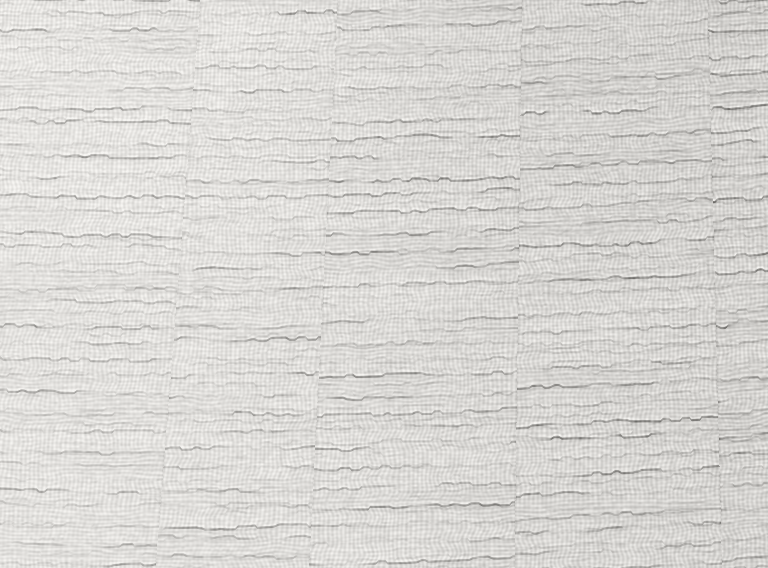
This texture is drawn by a WebGL 2 fragment shader. Its source:

```glsl
#version 300 es
precision highp float;
// Pale woven wallcovering: staggered panels of ragged horizontal ridges over a fine beaded weave.

uniform vec2 u_resolution;
out vec4 fragColor;

const float TAU = 6.2831853;
const float SEAMS[4] = float[4](0.353, 0.595, 0.919, 1.246);

float hash(vec2 p) {
    vec3 q = fract(p.xyx * vec3(0.1031, 0.1030, 0.0973));
    q += dot(q, q.yzx + 33.33);
    return fract((q.x + q.y) * q.z);
}

float noise(vec2 p) {
    vec2 cell = floor(p);
    vec2 f = fract(p);
    f = f * f * (3.0 - 2.0 * f);
    float low = mix(hash(cell), hash(cell + vec2(1.0, 0.0)), f.x);
    float high = mix(hash(cell + vec2(0.0, 1.0)), hash(cell + 1.0), f.x);
    return mix(low, high, f.y);
}

// Straightens the slight fan of the seams and the bow of the rows.
vec2 unbend(vec2 p) {
    float spread = 1.0 + 0.117 * (1.0 - p.y);
    float x = 1.03 + (p.x - 1.03) / spread;
    return vec2(x, p.y + 0.03 * p.x * (0.6 - p.x));
}

// Returns the panel index and the distance to the closest seam.
vec2 findPanel(float x) {
    float index = 0.0;
    float nearest = 1.0;
    for (int i = 0; i < 4; i++) {
        index += step(SEAMS[i], x);
        nearest = min(nearest, abs(x - SEAMS[i]));
    }
    return vec2(index, nearest);
}

// Light along broken ridges: a bright lip above, a thin shadow below.
float ridges(vec2 p, float panel, float spacing, float pixel) {
    float row = floor(p.y / spacing);
    float light = 0.0;
    for (float k = -1.0; k <= 1.0; k++) {
        float id = row + k;
        float lane = id + panel * 67.0 + 200.0;
        float jitter = 0.5 + 0.5 * (hash(vec2(lane, 3.0)) - 0.5);
        float drift = noise(vec2(p.x * 11.0, lane)) - 0.5;
        float ragged = smoothstep(0.3, 0.7, noise(vec2(p.x * 62.0, lane + 400.0))) - 0.5;
        float edge = (id + jitter) * spacing + 0.006 * drift + 0.0042 * ragged;
        float d = p.y - edge;

        float strength = mix(0.35, 1.0, hash(vec2(lane, 9.0)));
        strength *= mix(0.2, 1.0, smoothstep(0.2, 0.6, noise(vec2(p.x * 17.0, lane + 800.0))));
        strength *= mix(0.6, 1.15, noise(vec2(p.x * 130.0, lane + 1200.0)));

        float core = 1.0 - smoothstep(0.0008, 0.0022 + pixel * 0.5, abs(d));
        float falloff = exp(-max(-d, 0.0) / 0.004) * smoothstep(0.001, -0.001, d);
        float lip = smoothstep(0.001, 0.003, d) * (1.0 - smoothstep(0.004, 0.0075, d));
        light += strength * (0.055 * lip - 0.25 * core - 0.05 * falloff);
    }
    return light;
}

// Fine knit: upright beads in some bands, flat threads in others.
float weave(vec2 p, float panel) {
    float band = noise(vec2(p.x * 3.0 + panel * 23.0, p.y * 34.0 + panel * 51.0));
    float flatness = smoothstep(0.45, 0.75, band);
    vec2 sway = vec2(noise(p * vec2(16.0, 45.0)), noise(p * vec2(24.0, 30.0) + 70.0));
    float beads = cos(TAU * (p.x / 0.0073 + sway.x * 1.3));
    float threads = cos(TAU * (p.y / 0.0076 + sway.y * 1.2 + panel * 0.37));
    float grain = noise(p * vec2(170.0, 260.0)) - 0.5;
    float tone = 0.03 * (0.5 - band);
    return tone + beads * mix(0.032, 0.012, flatness)
         + threads * mix(0.019, 0.036, flatness) + 0.075 * grain;
}

void main() {
    vec2 p = gl_FragCoord.xy / u_resolution.y;
    float across = gl_FragCoord.x / u_resolution.x;
    float pixel = 1.0 / u_resolution.y;
    vec2 cloth = unbend(p);
    vec2 panel = findPanel(cloth.x);

    // Broad light falling off toward the upper right
    float glow = mix(0.89, 0.838, smoothstep(0.1, 1.0, across));
    glow -= 0.018 * across * p.y;
    glow += 0.02 * (noise(p * 2.5 + 5.0) - 0.5);

    // Relief, more pronounced in the shaded side
    float contrast = mix(0.82, 1.12, across);
    float relief = weave(cloth, panel.x);
    relief += ridges(cloth, panel.x, 0.032, pixel);
    relief += 0.35 * ridges(cloth + vec2(3.0, 0.0), panel.x + 7.0, 0.021, pixel);

    // Faint joins between panels
    float seam = 1.0 - smoothstep(0.0006, 0.0016 + pixel, panel.y);
    relief -= 0.06 * seam * noise(vec2(panel.x * 9.0, p.y * 90.0));

    float value = clamp(glow + contrast * relief, 0.42, 0.96);
    vec3 tint = vec3(0.006, 0.0, -0.012);
    fragColor = vec4(value + tint, 1.0);
}
```
